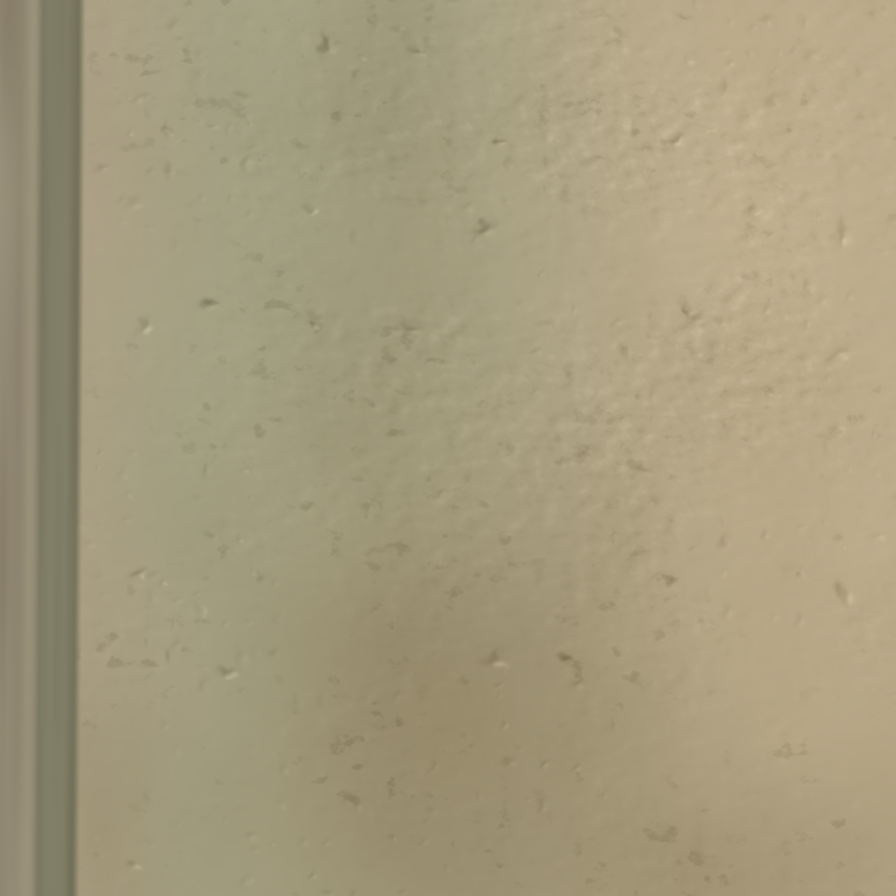
This texture is drawn by a WebGL 1 fragment shader. Its source:

```glsl
precision highp float;
uniform vec2 u_resolution;

float hash(vec2 p) {
  vec3 q = fract(vec3(p.xyx) * 0.1031);
  q += dot(q, q.yzx + 33.33);
  return fract((q.x + q.y) * q.z);
}

float noise(vec2 p) {
  vec2 cell = floor(p);
  vec2 f = fract(p);
  f = f * f * (3.0 - 2.0 * f);
  float low = mix(hash(cell), hash(cell + vec2(1.0, 0.0)), f.x);
  float high = mix(hash(cell + vec2(0.0, 1.0)), hash(cell + 1.0), f.x);
  return mix(low, high, f.y);
}

float fbm(vec2 p) {
  float sum = 0.0;
  float weight = 0.5;
  for (int i = 0; i < 4; i++) {
    sum += weight * noise(p);
    p = mat2(1.6, 1.2, -1.2, 1.6) * p + 17.3;
    weight *= 0.5;
  }
  return sum / 0.9375;
}

float glow(vec2 p, vec2 center, vec2 radius) {
  vec2 d = (p - center) / radius;
  return exp(-dot(d, d));
}

// Broad stains and pools of light on the plaster
vec3 plasterTone(vec2 p) {
  vec2 q = p + 0.10 * (vec2(fbm(p * 4.0), fbm(p * 4.0 + 40.0)) - 0.5);
  vec3 sage = vec3(0.645, 0.630, 0.515);
  vec3 sand = vec3(0.705, 0.645, 0.520);
  vec3 olive = vec3(0.575, 0.525, 0.400);
  vec3 cream = vec3(0.765, 0.705, 0.580);
  vec3 blush = vec3(0.675, 0.625, 0.520);
  vec3 tone = mix(sage, sand, smoothstep(0.40, 0.86, q.x));
  tone = mix(tone, blush, 0.8 * (1.0 - smoothstep(0.09, 0.25, q.x)));
  tone = mix(tone, olive, 0.85 * glow(q, vec2(0.50, 0.18), vec2(0.23, 0.28)));
  tone = mix(tone, olive, 0.28 * glow(q, vec2(0.44, 0.75), vec2(0.10, 0.40)));
  tone = mix(tone, olive, 0.35 * glow(q, vec2(0.12, 0.07), vec2(0.07, 0.14)));
  tone = mix(tone, olive, 0.45 * glow(q, vec2(0.85, 0.00), vec2(0.22, 0.12)));
  tone = mix(tone, cream, 0.65 * glow(q, vec2(0.92, 0.80), vec2(0.24, 0.26)));
  tone = mix(tone, cream, 0.35 * glow(q, vec2(0.94, 0.40), vec2(0.16, 0.20)));
  return tone + 0.03 * (fbm(p * vec2(9.0, 7.0) + 5.0) - 0.5);
}

// Soft dents: a dark hollow with a lit rim at its lower right
float pits(vec2 p, float count, float chance, float size, float seed) {
  vec2 grid = p * count;
  vec2 cell = floor(grid) + seed;
  vec2 center = 0.3 + 0.4 * vec2(hash(cell + 3.1), hash(cell + 7.7));
  float present = step(hash(cell + 11.9), chance);
  float radius = size * mix(0.5, 1.0, hash(cell + 19.3));
  float angle = mix(-0.5, 1.9, hash(cell + 23.7));
  vec2 d = (fract(grid) - center) / (count * radius);
  d += 1.1 * (vec2(noise(p * 110.0), noise(p * 110.0 + 31.0)) - 0.5);
  vec2 along = vec2(cos(angle), sin(angle));
  vec2 r = vec2(dot(d, along), dot(d, vec2(-along.y, along.x)));
  float hollow = glow(r, vec2(0.0), vec2(1.3, 0.6));
  float rim = glow(d, vec2(0.9, -0.6), vec2(0.7, 0.6));
  float balance = mix(0.4, 1.0, hash(cell + 29.1));
  return present * (rim * (1.2 - balance) - hollow * balance);
}

// Broken relief: isolated soft flecks gathered in patches
float flecks(vec2 p) {
  vec2 q = p * vec2(62.0, 74.0);
  float relief = fbm(q) - fbm(q + vec2(0.5, -0.4));
  float sparse = sign(relief) * max(abs(relief) - 0.07, 0.0);
  float patches = smoothstep(0.35, 0.65, fbm(p * 7.0 + 80.0));
  float rough = glow(p, vec2(0.70, 0.70), vec2(0.30, 0.34));
  float specks = smoothstep(0.66, 0.84, fbm(p * vec2(48.0, 62.0) + 9.0));
  float strength = (0.2 + 0.8 * rough) * (0.3 + 0.7 * patches);
  return strength * (0.11 * sparse + 0.022 * relief) - 0.05 * patches * specks;
}

vec3 plaster(vec2 p) {
  vec3 color = plasterTone(p) + flecks(p);
  float patches = smoothstep(0.38, 0.66, fbm(p * 5.0 + 60.0));
  color += 0.13 * pits(p, 10.0, 0.19, 0.010, 2.0);
  color += 0.065 * patches * pits(p, 24.0, 0.32, 0.007, 51.0);
  color += 0.035 * patches * pits(p + 0.013, 36.0, 0.30, 0.006, 93.0);
  return color;
}

// Vertical frame: streaked board, pale bead and grey-green groove
vec3 frame(float x, float y) {
  float streaks = noise(vec2(x * 130.0, y * 3.0)) - 0.5;
  float patina = noise(vec2(x * 35.0, y * 5.0 + 8.0));
  vec3 board = mix(vec3(0.53, 0.49, 0.41), vec3(0.59, 0.56, 0.47), patina);
  board += 0.04 * streaks;
  board = mix(board, vec3(0.62, 0.585, 0.49), 0.7 * exp(-pow((x - 0.037) / 0.007, 2.0)));
  vec3 groove = vec3(0.500, 0.490, 0.400) + 0.02 * streaks;
  groove -= 0.05 * smoothstep(0.074, 0.090, x);
  groove -= 0.02 * exp(-pow((x - 0.049) / 0.005, 2.0));
  return mix(board, groove, smoothstep(0.040, 0.050, x));
}

void main() {
  vec2 p = gl_FragCoord.xy / u_resolution;
  float x = p.x + 0.007 * (1.0 - p.y);
  float wall = smoothstep(0.087, 0.097, x);
  vec3 color = mix(frame(x, p.y), plaster(p), wall);
  gl_FragColor = vec4(clamp(color, 0.0, 1.0), 1.0);
}
```
